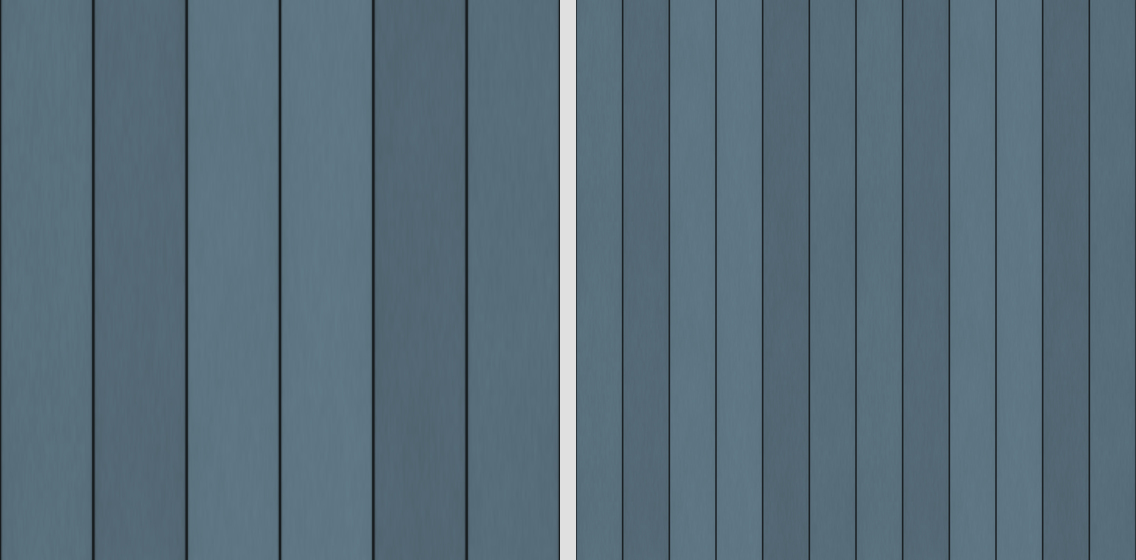
Left: one tile. Right: repeated 2 by 2.
A Shadertoy shader for this texture:

```glsl
// Six vertical blue-grey painted boards with dark gaps and faint brushed grain.

float hash(ivec2 cell) {
    uint n = uint(cell.x) * 1597334677u ^ uint(cell.y) * 3812015801u;
    n = (n ^ (n >> 16)) * 2246822519u;
    n = (n ^ (n >> 13)) * 3266489917u;
    return float((n ^ (n >> 16)) & 65535u) / 65535.0;
}

// Value noise in -1..1 that wraps after the given whole number of cells.
float wrapNoise(vec2 uv, ivec2 cells, int seed) {
    vec2 p = uv * vec2(cells);
    vec2 f = smoothstep(0.0, 1.0, fract(p));
    ivec2 a = ivec2(floor(p)) % cells;
    ivec2 b = (a + 1) % cells;
    ivec2 shift = ivec2(seed * 1031, seed * 577);
    float low = mix(hash(a + shift), hash(ivec2(b.x, a.y) + shift), f.x);
    float high = mix(hash(ivec2(a.x, b.y) + shift), hash(b + shift), f.x);
    return mix(low, high, f.y) * 2.0 - 1.0;
}

void mainImage(out vec4 fragColor, in vec2 fragCoord) {
    vec2 uv = fract(fragCoord / iResolution.xy);
    float pixel = 1.0 / iResolution.x;

    // Board index and distance to the nearest gap, in canvas units
    float across = fract(uv.x * 6.0);
    int board = int(uv.x * 6.0) % 6;
    float edge = min(across, 1.0 - across) / 6.0;

    // Each board has its own shade of paint
    float tones[6] = float[6](1.015, 0.955, 1.065, 1.075, 0.94, 0.995);
    float shade = tones[board];

    // Broad weathering, then vertical brush grain from coarse to fine
    shade += 0.012 * wrapNoise(uv, ivec2(12, 5), 1);
    shade += 0.007 * wrapNoise(uv, ivec2(48, 9), 2);
    shade += 0.012 * wrapNoise(uv, ivec2(180, 26), 3);
    shade += 0.016 * wrapNoise(uv, ivec2(360, 60), 4);

    // Rounded edges: a soft falloff and a narrow darker bevel
    shade *= 1.0 - 0.04 * exp(-edge / 0.008);
    shade *= 1.0 - 0.14 * (1.0 - smoothstep(0.0025, 0.006, edge));
    vec3 paint = vec3(0.345, 0.432, 0.482) * shade;

    // Dark gap between boards
    float gap = 1.0 - smoothstep(-0.75, 0.75, (edge - 0.0022) / pixel);
    fragColor = vec4(mix(paint, vec3(0.09, 0.11, 0.12), gap), 1.0);
}
```
